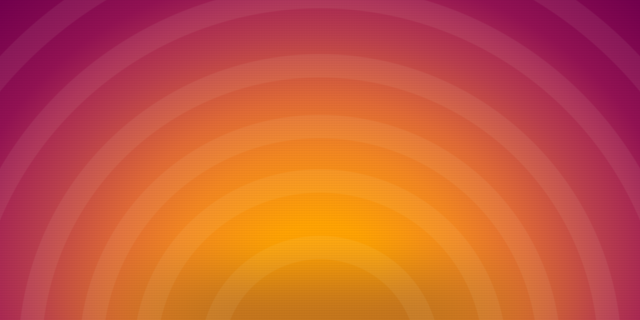
This background is drawn by a WebGL 2 fragment shader. Its source:

```glsl
#version 300 es
precision highp float;

uniform vec2 u_resolution;
out vec4 fragColor;

#define RING_CENTER vec2(0.0, -0.112)
#define RING_WIDTH 0.073
#define RING_LIGHT 0.065
#define GLOW_CENTER vec2(0.0, 0.14)
#define GLOW_SQUASH vec2(0.85, 1.0)
#define SCANLINES 128.0
#define SCAN_DEPTH 0.014
#define WEAVE_DEPTH 0.005

const float TAU = 6.2831853;
const vec3 AMBER = vec3(0.99, 0.63, 0.01);
const vec3 ORANGE = vec3(0.94, 0.52, 0.13);
const vec3 CORAL = vec3(0.87, 0.41, 0.21);
const vec3 ROSE = vec3(0.72, 0.24, 0.30);
const vec3 CRIMSON = vec3(0.66, 0.16, 0.32);
const vec3 MAGENTA = vec3(0.57, 0.07, 0.32);
const vec3 PLUM = vec3(0.45, 0.0, 0.30);
const vec3 OCHRE = vec3(0.74, 0.44, 0.12);

// Inner edge of each ring, in canvas heights
const float RADII[6] = float[](0.302, 0.510, 0.680, 0.870, 1.086, 1.297);

float ramp(float a, float b, float x) {
    return clamp((x - a) / (b - a), 0.0, 1.0);
}

// Warm glow fading outward to plum
vec3 sunsetGlow(vec2 p) {
    float d = length((p - GLOW_CENTER) * GLOW_SQUASH);
    vec3 color = mix(AMBER, ORANGE, ramp(0.16, 0.39, d));
    color = mix(color, CORAL, ramp(0.39, 0.55, d));
    color = mix(color, ROSE, ramp(0.55, 0.755, d));
    color = mix(color, CRIMSON, ramp(0.755, 0.86, d));
    color = mix(color, MAGENTA, ramp(0.86, 0.96, d));
    return mix(color, PLUM, ramp(0.96, 1.2, d));
}

// Coverage of the concentric light bands
float ringMask(vec2 p, float softness) {
    float r = length(p - RING_CENTER);
    float mask = 0.0;
    for (int i = 0; i < 6; i++) {
        float edge = abs(r - RADII[i] - 0.5 * RING_WIDTH) - 0.5 * RING_WIDTH;
        mask = max(mask, 1.0 - smoothstep(-softness, softness, edge));
    }
    return mask;
}

void main() {
    vec2 p = (gl_FragCoord.xy - vec2(0.5 * u_resolution.x, 0.0)) / u_resolution.y;
    vec3 color = sunsetGlow(p);

    // Ochre shade along the lower edge
    float shade = (1.0 - smoothstep(0.0, 0.29, p.y)) * (1.0 - smoothstep(0.25, 0.95, abs(p.x)));
    color = mix(color, OCHRE, 0.9 * shade);

    // Light bands
    float light = RING_LIGHT * ringMask(p, 1.0 / u_resolution.y);
    color += light * (1.0 - color) * vec3(1.0, 1.0, 0.8);

    // Fine woven lines
    vec2 weave = sin(p * SCANLINES * TAU);
    color *= 1.0 + SCAN_DEPTH * weave.y + WEAVE_DEPTH * weave.x;

    fragColor = vec4(clamp(color, 0.0, 1.0), 1.0);
}
```
